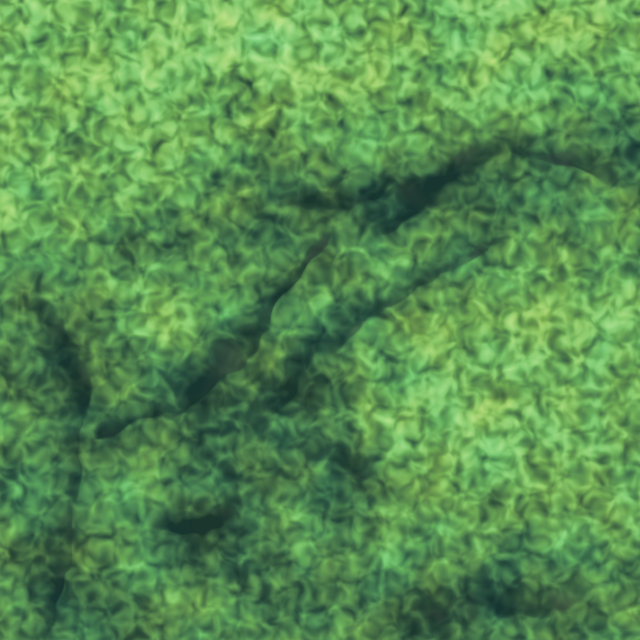
A WebGL 1 fragment shader for this texture:

```glsl
precision highp float;
// Mossy ground: small soft tufts on rounded mounds, split by dark diagonal crevices.
uniform vec2 u_resolution;

const vec3 DEEP = vec3(0.10, 0.21, 0.18);
const vec3 SHADOW = vec3(0.19, 0.33, 0.24);
const vec3 FERN = vec3(0.27, 0.45, 0.28);
const vec3 LEAF = vec3(0.35, 0.56, 0.32);
const vec3 FRESH = vec3(0.40, 0.65, 0.33);
const vec3 BRIGHT = vec3(0.52, 0.79, 0.43);
const vec3 TIP = vec3(0.68, 0.88, 0.55);
const vec3 SOIL = vec3(0.28, 0.34, 0.28);

vec2 hashGradient(vec2 cell) {
  vec3 q = fract(cell.xyx * vec3(0.1031, 0.1030, 0.0973));
  q += dot(q, q.yzx + 33.33);
  float angle = 6.2832 * fract((q.x + q.y) * q.z);
  return vec2(cos(angle), sin(angle));
}

// Gradient noise, about -0.7 to 0.7
float noise(vec2 p) {
  vec2 i = floor(p), f = fract(p);
  vec2 u = f * f * f * (f * (f * 6.0 - 15.0) + 10.0);
  vec2 e = vec2(1.0, 0.0);
  float low = mix(dot(hashGradient(i), f), dot(hashGradient(i + e), f - e), u.x);
  float high = mix(dot(hashGradient(i + e.yx), f - e.yx),
                   dot(hashGradient(i + e.xx), f - e.xx), u.x);
  return mix(low, high, u.y);
}

float fbm(vec2 p) {
  float sum = 0.0, gain = 0.6;
  for (int i = 0; i < 4; i++) {
    sum += gain * noise(p);
    p = mat2(1.6, 1.2, -1.2, 1.6) * p + 7.3;
    gain *= 0.5;
  }
  return sum;
}

vec2 warp(vec2 p, float frequency, float amount) {
  return p + amount * vec2(noise(p * frequency), noise(p * frequency + 41.7));
}

// Soft tufts, with finer leaflets on top
float tufts(vec2 p) {
  vec2 q = warp(p, 32.0, 0.011);
  mat2 turn = mat2(0.8, 0.6, -0.6, 0.8);
  float clump = noise(q * 22.0 + 61.0);
  float curl = noise(turn * q * vec2(40.0, 48.0));
  float leaflet = noise(q * 72.0 + 13.0);
  float fine = noise(turn * q * 125.0 + 29.0);
  return 0.28 * clump + 0.47 * curl + 0.42 * leaflet + 0.10 * fine;
}

float mound(vec2 p, vec2 center, vec2 radius) {
  vec2 d = (p - center) / radius;
  return exp(-dot(d, d));
}

// Dark cleft from a to b: crisp rim on the right of its course, soft on the left
float cleft(vec2 p, vec2 a, vec2 b, float width) {
  vec2 ab = b - a, ap = p - a;
  float d = length(ap - ab * clamp(dot(ap, ab) / dot(ab, ab), 0.0, 1.0));
  float side = (ab.x * ap.y - ab.y * ap.x) / length(ab);
  float reach = width * mix(0.35, 1.3, smoothstep(-0.4, 0.4, side / width));
  float core = exp(-d * d / (reach * reach));
  float halo = exp(-d * d / (14.0 * width * width));
  return 0.6 * core + 0.4 * halo;
}

float crevices(vec2 p) {
  float depth = 0.8 * cleft(p, vec2(0.17, 0.32), vec2(0.29, 0.37), 0.012);
  depth = max(depth, cleft(p, vec2(0.29, 0.37), vec2(0.42, 0.49), 0.016));
  depth = max(depth, 0.8 * cleft(p, vec2(0.42, 0.49), vec2(0.51, 0.63), 0.010));
  depth = max(depth, 0.9 * cleft(p, vec2(0.60, 0.65), vec2(0.77, 0.75), 0.019));
  depth = max(depth, 0.9 * cleft(p, vec2(0.80, 0.76), vec2(0.97, 0.72), 0.017));
  depth = max(depth, 0.9 * cleft(p, vec2(0.43, 0.68), vec2(0.60, 0.70), 0.015));
  depth = max(depth, cleft(p, vec2(0.43, 0.35), vec2(0.47, 0.43), 0.019));
  depth = max(depth, 0.7 * cleft(p, vec2(0.47, 0.43), vec2(0.75, 0.61), 0.014));
  depth = max(depth, cleft(p, vec2(0.13, 0.37), vec2(0.10, 0.50), 0.018));
  depth = max(depth, 0.7 * cleft(p, vec2(0.09, 0.02), vec2(0.13, 0.34), 0.012));
  depth = max(depth, cleft(p, vec2(0.27, 0.18), vec2(0.34, 0.19), 0.018));
  depth = max(depth, 0.8 * cleft(p, vec2(0.44, 0.30), vec2(0.56, 0.26), 0.014));
  return max(depth, 0.8 * cleft(p, vec2(0.69, 0.03), vec2(0.88, 0.05), 0.024));
}

vec3 blend(vec3 below, vec3 above, float start, float end, float tone) {
  return mix(below, above, clamp((tone - start) / (end - start), 0.0, 1.0));
}

vec3 mossRamp(float tone) {
  vec3 color = blend(DEEP, SHADOW, -0.16, 0.14, tone);
  color = blend(color, FERN, 0.14, 0.32, tone);
  color = blend(color, LEAF, 0.32, 0.49, tone);
  color = blend(color, FRESH, 0.49, 0.62, tone);
  color = blend(color, BRIGHT, 0.62, 0.84, tone);
  return blend(color, TIP, 0.84, 1.2, tone);
}

void main() {
  vec2 p = gl_FragCoord.xy / u_resolution;
  float patches = fbm(p * 7.0 + 3.0);
  float depth = crevices(warp(warp(p, 9.0, 0.030), 32.0, 0.010));
  depth *= clamp(0.95 + 0.9 * noise(p * 15.0 + 77.0), 0.4, 1.25);

  // Light falls on the upper slope and the rounded mounds
  float meadow = smoothstep(0.62, 0.90, p.y + 0.22 * (0.5 - p.x));
  float hill = mound(p, vec2(0.82, 0.38), vec2(0.28, 0.25));
  float cushion = mound(p, vec2(0.21, 0.53), vec2(0.11, 0.10));
  float light = max(meadow, max(hill, 0.8 * cushion));
  float contrast = mix(0.78, 1.02, light) * (1.0 - 0.55 * min(depth, 1.0));
  float tone = 0.43 + 0.29 * light + 0.55 * patches - 0.6 * depth;
  tone += contrast * tufts(p);

  // Yellow sunlit tips, cool blue-green shade, bare soil in the clefts
  float warmth = clamp(0.38 + 0.2 * light + 1.2 * fbm(p * 11.0 + 19.0), 0.0, 1.0);
  vec3 tint = mix(vec3(0.88, 1.0, 1.08), vec3(1.12, 1.0, 0.92), warmth);
  float soil = smoothstep(0.35, 0.8, depth) * smoothstep(0.0, 0.35, noise(p * 13.0 + 5.0));
  vec3 color = mix(mossRamp(tone) * tint, SOIL, 0.4 * soil);
  gl_FragColor = vec4(color, 1.0);
}
```
